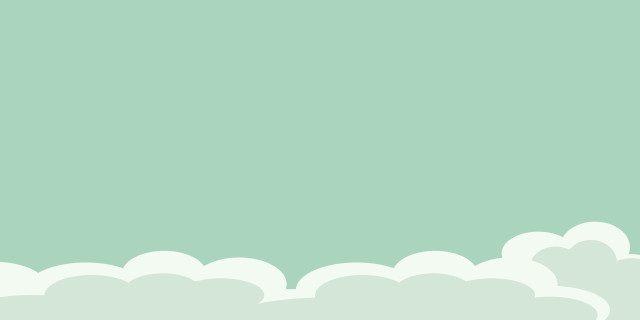
Reproduce this background procedurally as a WebGL 1 fragment shader.

```glsl
precision highp float;
// Pale layered clouds along the bottom of a flat mint sky.

uniform vec2 u_resolution;

// Approximate signed distance to an ellipse
float ellipse(vec2 p, vec2 center, vec2 radii) {
  vec2 d = (p - center) / radii;
  float k = length(d);
  return (k - 1.0) * (k + 1e-4) / (length(d / radii) + 1e-4);
}

float box(vec2 p, vec2 center, vec2 halfSize) {
  vec2 d = abs(p - center) - halfSize;
  return max(d.x, d.y);
}

// Union of three puffs
float puffs(vec2 p, vec4 a, vec4 b, vec4 c) {
  return min(ellipse(p, a.xy, a.zw),
         min(ellipse(p, b.xy, b.zw), ellipse(p, c.xy, c.zw)));
}

void main() {
  // The canvas is 7.68 by 3.84 units
  float pixel = 3.84 / u_resolution.y;
  vec2 p = gl_FragCoord.xy * pixel;

  vec3 sky = vec3(0.671, 0.831, 0.745);
  vec3 rim = vec3(0.949, 0.98, 0.949);
  vec3 shade = vec3(0.827, 0.902, 0.843);

  // Distant cloud on the right
  float backRim = puffs(p, vec4(6.46, 0.80, 0.44, 0.26),
                           vec4(7.14, 0.87, 0.42, 0.31),
                           vec4(7.58, 0.49, 0.40, 0.30));
  float backShade = puffs(p, vec4(6.67, 0.66, 0.30, 0.22),
                             vec4(7.09, 0.70, 0.31, 0.26),
                             vec4(7.58, 0.44, 0.40, 0.30));
  backShade = min(backShade, box(p, vec2(7.4, 0.12), vec2(0.8, 0.56)));

  // Floor and the low banks at its ends
  float frontRim = max(p.y - 0.37, p.x - 6.9);
  frontRim = min(frontRim, ellipse(p, vec2(-0.08, 0.38), vec2(0.66, 0.32)));
  frontRim = min(frontRim, ellipse(p, vec2(6.60, 0.12), vec2(0.72, 0.29)));
  float frontShade = puffs(p, vec4(0.40, -0.16, 1.20, 0.46),
                              vec4(3.90, -0.16, 1.43, 0.43),
                              vec4(6.60, 0.06, 0.57, 0.22));

  // Two matching clouds in front
  for (int i = 0; i < 2; i++) {
    vec2 q = p - vec2(3.25 * float(i), 0.0);
    frontRim = min(frontRim, puffs(q, vec4(1.03, 0.36, 0.73, 0.33),
                                      vec4(1.97, 0.55, 0.51, 0.28),
                                      vec4(2.87, 0.43, 0.57, 0.32)));
    frontShade = min(frontShade, puffs(q, vec4(1.10, 0.29, 0.57, 0.25),
                                          vec4(1.95, 0.34, 0.47, 0.22),
                                          vec4(2.65, 0.30, 0.52, 0.20)));
    frontShade = min(frontShade, box(q, vec2(1.95, 0.12), vec2(0.9, 0.22)));
  }

  // Paint back to front with one-pixel smooth edges
  vec4 cover = clamp(0.5 - vec4(backRim, backShade, frontRim, frontShade) / pixel, 0.0, 1.0);
  vec3 color = mix(sky, rim, cover.x);
  color = mix(color, shade, cover.y);
  color = mix(color, rim, cover.z);
  color = mix(color, shade, cover.w);
  gl_FragColor = vec4(color, 1.0);
}
```
